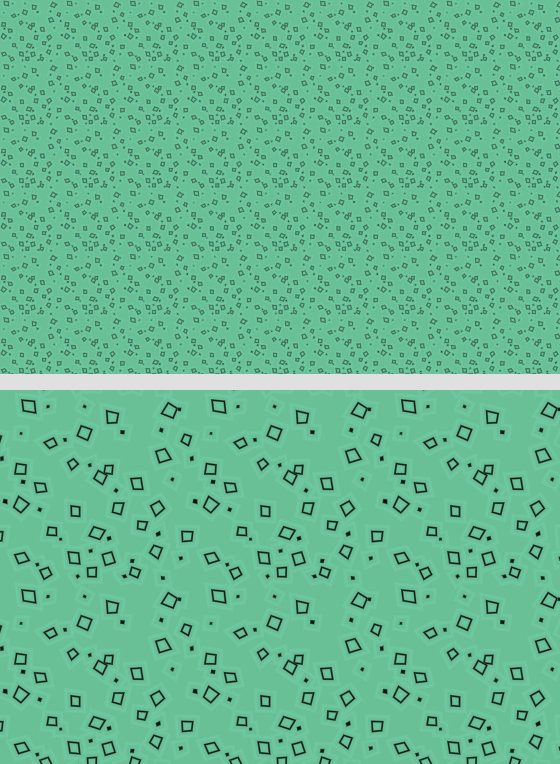
Top: the whole. Bottom: its middle third, enlarged.
This pattern is drawn by a Shadertoy shader. Its source:

```glsl
// Small tilted hollow quads and tiny solid specks, thin dark ink on mint green.
// A jittered checkerboard of cells holds them, wrapped so the tile repeats.
// Each shape is the intersection of four slightly skewed half planes.

const float CELL = 0.02116;  // cell side in canvas heights
const float TILE = 8.0;      // cells per repeat

// Integer hash: three random values in 0..1
vec3 hash3(vec2 cell, int seed) {
    uvec3 v = uvec3(ivec3(ivec2(cell), seed)) * 1664525u + 1013904223u;
    v.x += v.y * v.z; v.y += v.z * v.x; v.z += v.x * v.y;
    v ^= v >> 16u;
    v.x += v.y * v.z; v.y += v.z * v.x; v.z += v.x * v.y;
    return vec3(v >> 8u) / 16777216.0;
}

// Signed distance to an irregular quad of the given half size
float quadDistance(vec2 p, float halfSize, float tilt, vec2 id) {
    float d = -1e3;
    for (int k = 0; k < 4; k++) {
        vec3 skew = hash3(id, 10 + k);
        float a = tilt + float(k) * 1.5708 + (skew.x - 0.5) * 0.36;
        d = max(d, dot(p, vec2(cos(a), sin(a))) - halfSize * (0.84 + 0.32 * skew.y));
    }
    return d;
}

void mainImage(out vec4 fragColor, in vec2 fragCoord) {
    vec2 p = fragCoord / iResolution.y / CELL;
    float soft = 0.9 / (iResolution.y * CELL);  // edge softness in cells
    vec2 home = floor(p);
    float cover = 0.0, nearest = 1e3;

    for (int j = -1; j <= 1; j++)
    for (int i = -1; i <= 1; i++) {
        vec2 cell = home + vec2(i, j);
        vec2 id = mod(cell, TILE);
        vec3 place = hash3(id, 1);
        vec3 form = hash3(id, 2);
        if (place.z < 0.15) continue;  // some cells stay empty

        // Most quads lean a little, a few lean strongly
        float lean = form.x * 2.0 - 1.0;
        float tilt = 0.65 * lean * abs(lean);
        vec2 q = p - cell - 0.5 - (place.xy - 0.5) * 0.72;

        float d, ink;
        if (mod(id.x + id.y, 2.0) < 0.5) {
            // Hollow quad: thin outline
            d = quadDistance(q, mix(0.16, 0.25, form.y), tilt, id);
            ink = smoothstep(-soft, soft, d + 0.032) - smoothstep(-soft, soft, d - 0.032);
        } else {
            // Solid speck, weighted to keep its area when softened
            float h = mix(0.055, 0.085, form.y);
            d = quadDistance(q, h, tilt, id);
            ink = (1.0 - smoothstep(-soft, soft, d)) * h * h / (h * h + 0.2 * soft * soft);
        }
        cover = max(cover, ink);
        nearest = min(nearest, abs(d));
    }

    // Faint light rim beside the ink
    float rim = smoothstep(0.13, 0.19, nearest) * (1.0 - smoothstep(0.25, 0.33, nearest));
    vec3 ground = mix(vec3(0.41, 0.75, 0.59), vec3(0.43, 0.78, 0.62), rim);
    fragColor = vec4(mix(ground, vec3(0.02, 0.05, 0.04), cover), 1.0);
}
```
